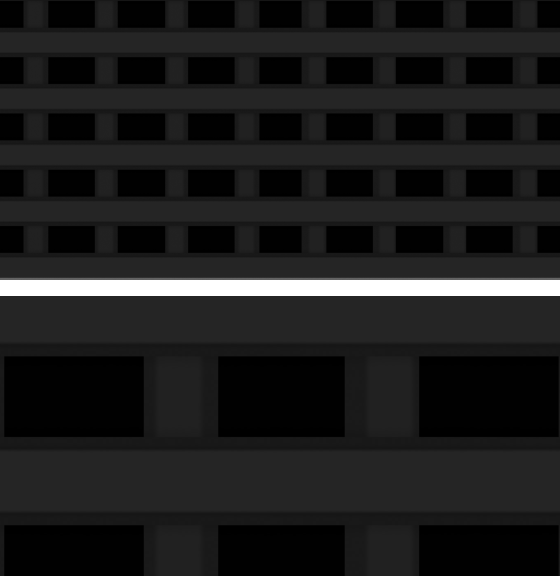
Top, the full canvas; bottom, a detail of the centre.
Write a WebGL 2 fragment shader that draws this pattern.

```glsl
#version 300 es
precision highp float;

uniform vec2 u_resolution;
out vec4 fragColor;

// Lengths are fractions of the canvas height.
const vec2 PITCH = vec2(0.2513, 0.2010);
const float FIRST_RAIL = 0.0443;
const float RAIL_HALF = 0.0365;
const float RAIL_RIM_HALF = 0.0525;
const float POST_HALF = 0.0270;
const float POST_RIM_HALF = 0.0409;
const float LEDGE_HEIGHT = 0.0080;

const vec3 HOLE = vec3(0.002);
const vec3 RIM = vec3(0.100);
const vec3 POST = vec3(0.130);
const vec3 RAIL = vec3(0.146);
const vec3 LEDGE = vec3(0.390);

float hash(vec2 p) {
    return fract(sin(dot(p, vec2(127.1, 311.7))) * 43758.5453);
}

// Coverage of a centred band with a soft edge.
float band(float offset, float halfWidth, float softness) {
    return 1.0 - smoothstep(-softness, softness, abs(offset) - halfWidth);
}

// Slight tone difference from bar to bar.
float barTone(float index, float seed) {
    return 1.0 + 0.03 * (hash(vec2(index, seed)) - 0.5);
}

// The rim of each post leans toward the middle of the grille.
float rimShift(float column) {
    return mix(0.0026, -0.0095, step(4.0, column));
}

// Outer and central posts have slightly wider rims.
float rimHalf(float column) {
    return POST_RIM_HALF + 0.0034 * step(1.0, abs(mod(column, 4.0) - 1.5));
}

vec3 drawPost(vec3 color, float x, float column, float pixel) {
    color = mix(color, RIM, band(x - rimShift(column), rimHalf(column), pixel));
    vec3 face = POST * barTone(column, 3.0);
    return mix(color, face, band(x, POST_HALF, 0.004 + pixel));
}

vec3 drawRail(vec3 color, float y, float row, float pixel) {
    // Contact shade falling on the posts beside the rail
    color *= 1.0 - 0.12 * band(y, RAIL_RIM_HALF + 0.006, 0.010);
    color = mix(color, RIM * 0.96, band(y, RAIL_RIM_HALF, pixel));
    // Thin groove between rim and face
    color *= 1.0 - 0.12 * band(abs(y) - RAIL_HALF - 0.003, 0.002, 0.003);
    vec3 face = RAIL * barTone(row, 7.0);
    return mix(color, face, band(y, RAIL_HALF, 0.002 + pixel));
}

void main() {
    vec2 p = gl_FragCoord.xy / u_resolution.y;
    float pixel = 0.75 / u_resolution.y;

    // Cell indices and offsets from the bar centres
    float column = floor(p.x / PITCH.x);
    float row = floor((p.y - FIRST_RAIL) / PITCH.y + 0.5);
    float x = p.x - (column + 0.5) * PITCH.x;
    float y = p.y - FIRST_RAIL - row * PITCH.y;

    vec3 color = drawPost(HOLE, x, column, pixel);
    color = drawRail(color, y, row, pixel);

    // Pale ledge along the lower edge
    color = mix(color, LEDGE, band(p.y, LEDGE_HEIGHT, pixel));

    // Fine surface grain
    color *= 1.0 + 0.02 * (hash(floor(p * 256.0)) - 0.5);
    fragColor = vec4(color, 1.0);
}
```
